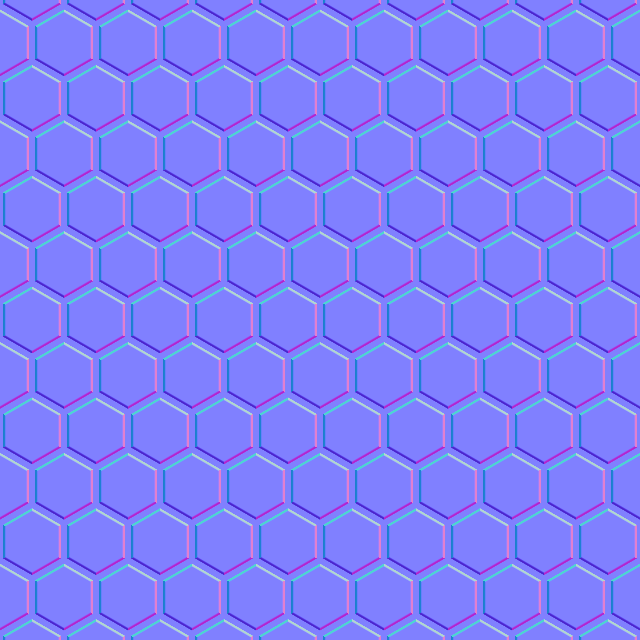
Write a Shadertoy shader that draws this texture map.

```glsl
// Tangent-space normal map of raised hexagonal tiles with narrow rounded rims.

const float TILES_ACROSS = 10.0;   // tiles along the canvas width
const float RIM_INNER    = 0.406;  // apothem where the rim starts, in tile pitches
const float RIM_OUTER    = 0.456;  // apothem where the rim meets the groove
const float RIM_SLOPE    = 1.45;   // steepest height drop on the rim
const float SQRT3        = 1.7320508;
const float SIXTH_TURN   = 1.0471976;

// Offset from the nearest centre of a pointy-topped hexagonal grid.
vec2 hexOffset(vec2 p) {
    vec2 period = vec2(1.0, SQRT3);
    vec2 evenRow = mod(p + vec2(0.0, 0.5 * SQRT3), period) - 0.5 * period;
    vec2 oddRow  = mod(p + vec2(0.5, 0.0), period) - 0.5 * period;
    return dot(evenRow, evenRow) < dot(oddRow, oddRow) ? evenRow : oddRow;
}

// Outward direction of the facing side in xy, hexagonal distance in z.
vec3 hexSide(vec2 q) {
    vec3 side = vec3(1.0, 0.0, 0.0);
    for (int i = 0; i < 3; i++) {
        float angle = float(i) * SIXTH_TURN;
        vec2 axis = vec2(cos(angle), sin(angle));
        float reach = dot(q, axis);
        if (abs(reach) > side.z) side = vec3(axis * sign(reach), abs(reach));
    }
    return side;
}

// Steepness across the rim: eases in from the tile top, peaks at two thirds
// of the width, then falls off faster into the groove.
float rimSteepness(float dist) {
    float t = clamp((dist - RIM_INNER) / (RIM_OUTER - RIM_INNER), 0.0, 1.0);
    return 6.75 * t * t * (1.0 - t);
}

void mainImage(out vec4 fragColor, in vec2 fragCoord) {
    // Tile units, measured from the canvas centre
    vec2 p = (fragCoord - 0.5 * iResolution.xy) * TILES_ACROSS / iResolution.x;

    // Tilt the surface outwards along the rim of each tile
    vec3 side = hexSide(hexOffset(p));
    float slope = RIM_SLOPE * rimSteepness(side.z);
    vec3 normal = normalize(vec3(side.xy * slope, 1.0));

    // Pack the normal into colour
    fragColor = vec4(normal * 0.5 + 0.5, 1.0);
}
```
